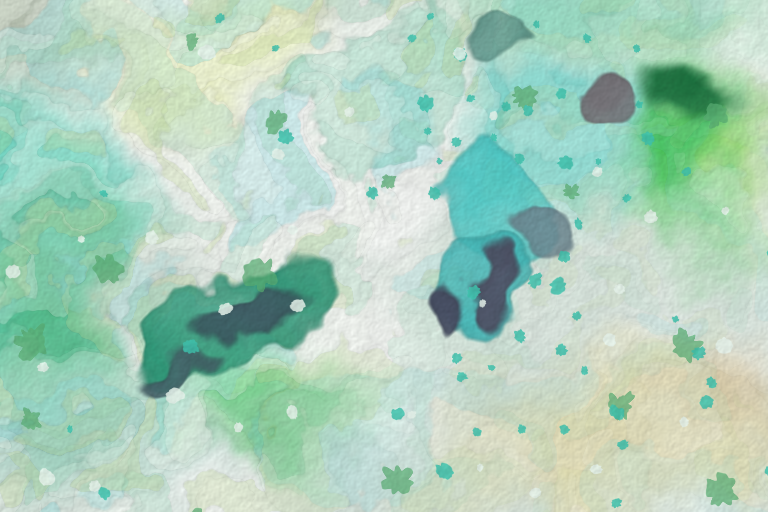
Give the GLSL for this background, as a WebGL 2 fragment shader.

```glsl
#version 300 es
precision highp float;
// Watercolour washes, blooms and splatter in mint, green and sand on rough paper.
uniform vec2 u_resolution;
out vec4 fragColor;

float hash(vec2 p) {
  vec3 q = fract(p.xyx * 0.1031);
  q += dot(q, q.yzx + 33.33);
  return fract((q.x + q.y) * q.z);
}

float noise(vec2 p) {
  vec2 i = floor(p), f = fract(p);
  f = f * f * (3.0 - 2.0 * f);
  return mix(mix(hash(i), hash(i + vec2(1, 0)), f.x),
             mix(hash(i + vec2(0, 1)), hash(i + 1.0), f.x), f.y);
}

float fbm(vec2 p) {
  float sum = 0.0, weight = 0.5;
  for (int i = 0; i < 5; i++) {
    sum += weight * noise(p);
    p = mat2(1.6, 1.2, -1.2, 1.6) * p + 7.3;
    weight *= 0.5;
  }
  return sum;
}

// Tilted ellipse of paint; a narrow edge also gets a dried, darker rim.
void wash(inout vec3 ink, vec2 p, vec2 center, vec2 radius, float tilt, float edge, vec4 paint) {
  vec2 axis = vec2(cos(tilt), sin(tilt)), d = p - center;
  vec2 local = vec2(dot(d, axis), dot(d, vec2(-axis.y, axis.x)));
  float dist = (length(local / radius) - 1.0) * min(radius.x, radius.y);
  float body = 1.0 - smoothstep(-edge, edge, dist);
  float rim = exp(-abs(dist) / 0.006) * (1.0 - smoothstep(0.004, 0.03, edge));
  float pigment = paint.a * (0.72 + 0.56 * fbm(p * 9.0 + center * 20.0));
  ink = mix(ink, paint.rgb * (1.0 - 0.18 * rim), body * min(pigment, 1.0));
}

void haze(inout vec3 ink, vec2 p, vec2 center, vec2 radius, vec4 paint) {
  wash(ink, p, center, radius, 0.0, 0.08, paint);
}

void pool(inout vec3 ink, vec2 p, vec2 center, vec2 radius, float tilt, vec4 paint) {
  wash(ink, p, center, radius, tilt, 0.006, paint);
}

// Where the small drops gather.
float cluster(vec2 p) {
  return exp(-8.0 * distance(p, vec2(1.1, 0.32)) + 1.0) + exp(-8.0 * distance(p, vec2(0.98, 0.78)) + 1.0);
}

// Scattered round drops, one possible drop in each cell.
float drops(vec2 p, float cells, float size, float chance, float gather, float ragged) {
  float cover = 0.0, edge = 0.8 * cells / u_resolution.y;
  for (int y = -1; y <= 1; y++)
    for (int x = -1; x <= 1; x++) {
      vec2 cell = floor(p * cells) + vec2(x, y), id = cell + cells * 3.7;
      vec2 center = cell + 0.15 + 0.7 * vec2(hash(id), hash(id + 41.0));
      vec2 d = p * cells - center;
      float radius = size * (0.4 + 0.6 * hash(id + 83.0));
      radius *= 1.0 + ragged * (noise(normalize(d + 1e-4) * 3.0 + id * 7.0) - 0.5);
      float odds = chance * mix(1.0, cluster(center / cells), gather);
      cover = max(cover, step(hash(id + 127.0), odds) * (1.0 - smoothstep(-edge, edge, length(d) - radius)));
    }
  return cover;
}

void main() {
  vec2 p = gl_FragCoord.xy / u_resolution * vec2(1.5, 1);
  vec2 drift = vec2(fbm(p * 5.0), fbm(p * 5.0 + 17.0)) - 0.5;
  vec2 lobes = vec2(noise(p * 19.0 + 5.0), noise(p * 19.0 + 31.0)) - 0.5;
  vec2 soft = p + 0.34 * drift + 0.02 * lobes;
  vec2 crisp = p + 0.14 * drift + 0.05 * lobes;
  vec3 ink = mix(vec3(0.81, 0.86, 0.83), vec3(0.92, 0.93, 0.92), smoothstep(0.3, 0.7, fbm(p * 4.0 + 9.0)));

  // Wide wet washes
  haze(ink, soft, vec2(0.02, 0.97), vec2(0.12, 0.14), vec4(0.7, 0.74, 0.66, 0.7));
  haze(ink, soft, vec2(0.36, 0.89), vec2(0.2, 0.14), vec4(0.89, 0.92, 0.68, 0.75));
  haze(ink, soft, vec2(0.03, 0.52), vec2(0.2, 0.27), vec4(0.38, 0.82, 0.74, 0.9));
  haze(ink, soft, vec2(0.15, 0.12), vec2(0.27, 0.15), vec4(0.62, 0.8, 0.75, 0.75));
  haze(ink, soft, vec2(0.13, 0.43), vec2(0.08, 0.13), vec4(0.3, 0.68, 0.46, 0.7));
  pool(ink, soft, vec2(0.76, 0.82), vec2(0.19, 0.13), 0.2, vec4(0.63, 0.85, 0.77, 0.65));
  haze(ink, soft, vec2(1.14, 0.72), vec2(0.18, 0.19), vec4(0.4, 0.8, 0.76, 0.8));
  haze(ink, soft, vec2(1.2, 1), vec2(0.34, 0.09), vec4(0.55, 0.84, 0.68, 0.7));
  haze(ink, soft, vec2(1.24, 0.11), vec2(0.35, 0.16), vec4(0.86, 0.83, 0.66, 0.85));
  haze(ink, soft, vec2(1.46, 0.23), vec2(0.11, 0.1), vec4(0.8, 0.73, 0.58, 0.7));
  haze(ink, soft, vec2(1.46, 0.68), vec2(0.08, 0.13), vec4(0.62, 0.85, 0.43, 0.8));
  haze(ink, soft, vec2(1.33, 0.7), vec2(0.12, 0.18), vec4(0.28, 0.75, 0.34, 0.95));
  haze(ink, soft, vec2(0.52, 0.22), vec2(0.17, 0.11), vec4(0.32, 0.78, 0.42, 0.95));

  // Overlapping pale blooms with fine dried outlines
  float leafy = mix(1.0, 0.4, smoothstep(0.3, 1.0, p.x - 0.5 * p.y));
  for (int i = 0; i < 6; i++) {
    float k = float(i);
    float level = noise(soft * (7.0 + 1.7 * k) + 13.0 * k) - 0.64;
    vec3 tint = i % 2 == 0 ? vec3(0.92, 0.94, 0.91) : vec3(0.31 + 0.08 * k, 0.8, 0.92 - 0.08 * k);
    ink = mix(ink, tint, 0.25 * leafy * smoothstep(-0.015, 0.03, level));
    ink *= 1.0 - 0.05 * leafy * exp(-abs(level) / 0.02);
  }

  // Dense pools with sharp edges
  pool(ink, crisp, vec2(0.46, 0.37), vec2(0.23, 0.08), 0.55, vec4(0.18, 0.58, 0.46, 0.88));
  pool(ink, crisp, vec2(0.51, 0.39), vec2(0.1, 0.045), 0.6, vec4(0.24, 0.34, 0.38, 0.9));
  pool(ink, crisp, vec2(0.34, 0.26), vec2(0.09, 0.035), 0.4, vec4(0.27, 0.38, 0.41, 0.85));
  pool(ink, crisp, vec2(0.98, 0.6), vec2(0.09, 0.13), 0.4, vec4(0.28, 0.76, 0.75, 0.8));
  pool(ink, crisp, vec2(0.95, 0.45), vec2(0.08, 0.09), -0.3, vec4(0.26, 0.7, 0.7, 0.88));
  pool(ink, crisp, vec2(0.89, 0.4), vec2(0.028, 0.04), -0.3, vec4(0.28, 0.31, 0.39, 0.95));
  pool(ink, crisp, vec2(0.97, 0.45), vec2(0.034, 0.07), 0.1, vec4(0.31, 0.31, 0.39, 0.95));
  pool(ink, crisp, vec2(1.05, 0.53), vec2(0.06, 0.032), -0.7, vec4(0.42, 0.52, 0.56, 0.85));
  pool(ink, crisp, vec2(1.17, 0.81), vec2(0.06, 0.065), 0.3, vec4(0.45, 0.44, 0.46, 0.88));
  pool(ink, crisp, vec2(1, 0.93), vec2(0.07, 0.045), 0.2, vec4(0.34, 0.56, 0.52, 0.85));
  wash(ink, crisp, vec2(1.34, 0.82), vec2(0.09, 0.06), -0.4, 0.025, vec4(0.11, 0.43, 0.24, 0.92));

  // Splashes, fine spatter and lifted white spots
  vec2 wobbly = p + 0.012 * lobes;
  ink = mix(ink, vec3(0.34, 0.66, 0.44), 0.72 * drops(wobbly, 7.0, 0.22, 0.16, 0.0, 0.8));
  ink = mix(ink, vec3(0.24, 0.74, 0.66), 0.85 * drops(wobbly, 17.0, 0.24, 0.3, 0.9, 0.5));
  ink = mix(ink, vec3(0.88, 0.93, 0.9), 0.85 * drops(wobbly, 8.0, 0.13, 0.34, 0.0, 0.3));

  // Embossed paper grain, lit from the upper left
  vec2 lit = p + vec2(-0.0022, 0.0022);
  float grain = noise(p * 95.0) - noise(lit * 95.0) + 0.7 * (noise(p * 190.0) - noise(lit * 190.0));
  ink *= 1.0 + 0.09 * grain + 0.05 * (fbm(p * 40.0) - 0.5);
  fragColor = vec4(clamp(ink, 0.0, 1.0), 1);
}
```
